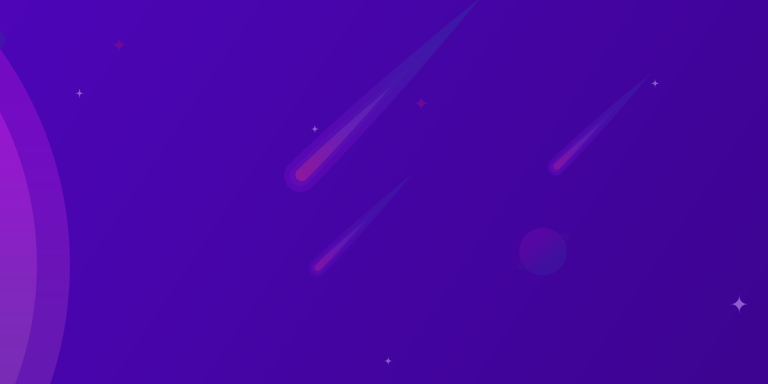
A Shadertoy shader for this background:

```glsl
const vec3 SKY_NEAR = vec3(0.302, 0.020, 0.720);
const vec3 SKY_FAR = vec3(0.236, 0.015, 0.565);

const vec2 GIANT_CENTER = vec2(-0.779, 0.310);
const float GIANT_RADIUS = 0.875;
const float HALO_RADIUS = 0.961;
const vec3 GIANT_TOP = vec3(0.590, 0.090, 0.815);
const vec3 GIANT_LOW = vec3(0.475, 0.170, 0.715);
const vec3 HALO_TOP = vec3(0.450, 0.045, 0.765);
const vec3 HALO_LOW = vec3(0.400, 0.095, 0.700);
const vec2 MOON_CENTER = vec2(-0.016, 0.896);
const float MOON_RADIUS = 0.029;

const vec2 PLANET_CENTER = vec2(1.414, 0.345);
const float PLANET_RADIUS = 0.062;
const vec2 RING_SIZE = vec2(0.074, 0.015);
const float RING_ANGLE = 0.59;
const vec3 PLANET_WARM = vec3(0.350, 0.025, 0.640);
const vec3 PLANET_COOL = vec3(0.245, 0.070, 0.620);

const vec2 TAIL_DIRECTION = vec2(0.711, 0.703);
const vec3 TAIL_BLUE = vec3(0.245, 0.100, 0.655);
const vec3 GLOW_VIOLET = vec3(0.350, 0.030, 0.705);
const vec3 CORE_RED = vec3(0.560, 0.100, 0.620);
const vec3 CORE_LILAC = vec3(0.430, 0.160, 0.730);

const vec3 STAR_LIGHT = vec3(0.560, 0.360, 0.810);
const vec3 STAR_RED = vec3(0.420, 0.040, 0.590);

// Head position, scale, strength
const vec4 COMETS[3] = vec4[3](
    vec4(0.782, 0.542, 1.00, 1.00),
    vec4(0.826, 0.302, 0.52, 0.70),
    vec4(1.448, 0.565, 0.52, 0.75));

// Position, arm length, redness
const vec4 STARS[7] = vec4[7](
    vec4(0.310, 0.883, 0.019, 1.0),
    vec4(0.207, 0.757, 0.010, 0.0),
    vec4(0.820, 0.664, 0.010, 0.0),
    vec4(1.097, 0.731, 0.018, 1.0),
    vec4(1.706, 0.783, 0.010, 0.0),
    vec4(1.925, 0.208, 0.022, 0.0),
    vec4(1.011, 0.060, 0.010, 0.0));

// Smooth coverage of a signed distance
float cover(float d) {
    float pixel = 1.0 / iResolution.y;
    return smoothstep(0.75 * pixel, -0.75 * pixel, d);
}

// Streak with a round head and a leaf-shaped tail; h runs head to tip
float streak(vec2 p, float tailLength, float radius, out float h) {
    float along = dot(p, TAIL_DIRECTION);
    h = clamp(along / tailLength, 0.0, 1.0);
    return length(p - TAIL_DIRECTION * h * tailLength) - radius * (1.0 - pow(h, 1.6));
}

void paintComet(inout vec3 color, vec2 p, float size, float strength) {
    float h;
    p /= size;
    float d = streak(p, 0.660, 0.042, h) * size;
    color = mix(color, mix(GLOW_VIOLET, TAIL_BLUE, smoothstep(0.15, 0.8, h)),
                cover(d) * strength * 0.9);
    d = streak(p, 0.434, 0.027, h) * size;
    color = mix(color, mix(GLOW_VIOLET + vec3(0.04, 0.02, 0.0), TAIL_BLUE, h),
                cover(d) * strength * 0.75);
    d = streak(p - vec2(0.004, 0.003), 0.324, 0.0165, h) * size;
    color = mix(color, mix(CORE_RED, CORE_LILAC, smoothstep(0.0, 0.6, h)),
                cover(d) * strength * mix(0.9, 0.45, h));
}

// Four-pointed star bounded by concave arcs
float sparkle(vec2 p, float arm) {
    vec2 q = abs(p);
    return max(arm - length(q - arm), (q.x + q.y - arm) * 0.707);
}

void paintPlanet(inout vec3 color, vec2 p) {
    float c = cos(RING_ANGLE), s = sin(RING_ANGLE);
    vec2 q = vec2(c * p.x + s * p.y, c * p.y - s * p.x);
    float ring = abs(length(q / RING_SIZE) - 1.0) * RING_SIZE.y - 0.001;
    color = mix(color, PLANET_COOL, cover(ring) * 0.7);
    float shade = smoothstep(-0.7, 0.7, dot(p, vec2(0.6, -0.8)) / PLANET_RADIUS);
    color = mix(color, mix(PLANET_WARM, PLANET_COOL, shade),
                cover(length(p) - PLANET_RADIUS) * 0.85);
}

void mainImage(out vec4 fragColor, in vec2 fragCoord) {
    vec2 p = fragCoord / iResolution.y;
    vec2 uv = fragCoord / iResolution.xy;

    // Diagonal sky
    vec3 color = mix(SKY_NEAR, SKY_FAR, 0.75 * uv.x + 0.25 * (1.0 - uv.y));

    // Moon, then the giant with its halo
    color = mix(color, TAIL_BLUE, cover(length(p - MOON_CENTER) - MOON_RADIUS) * 0.7);
    float giant = length(p - GIANT_CENTER);
    float height = smoothstep(0.0, 0.75, p.y);
    color = mix(color, mix(HALO_LOW, HALO_TOP, height), cover(giant - HALO_RADIUS));
    color = mix(color, mix(GIANT_LOW, GIANT_TOP, height), cover(giant - GIANT_RADIUS));

    paintPlanet(color, p - PLANET_CENTER);

    for (int i = 0; i < 3; i++)
        paintComet(color, p - COMETS[i].xy, COMETS[i].z, COMETS[i].w);

    for (int i = 0; i < 7; i++) {
        vec4 star = STARS[i];
        color = mix(color, mix(STAR_LIGHT, STAR_RED, star.w), cover(sparkle(p - star.xy, star.z)));
    }

    fragColor = vec4(color, 1.0);
}
```
